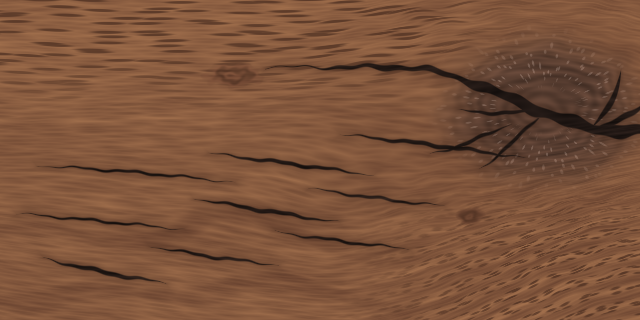
Give the GLSL for this texture, as a WebGL 1 fragment shader.

```glsl
precision highp float;
// Rustic oak plank: flowing grain, a dark ringed knot and tapered drying cracks.
uniform vec2 u_resolution;

const vec3 PALE_WOOD = vec3(0.655, 0.455, 0.310);
const vec3 DEEP_WOOD = vec3(0.395, 0.248, 0.178);
const vec3 PORE_BROWN = vec3(0.300, 0.185, 0.130);
const vec3 KNOT_GREY = vec3(0.325, 0.230, 0.188);
const vec3 CRACK_BLACK = vec3(0.115, 0.083, 0.072);
const vec2 KNOT = vec2(1.70, 0.655);
const vec2 KNOT_SHAPE = vec2(1.25, 0.92);
const float KNOT_RADIUS = 0.25;
const float EDGE = 0.003;

vec2 hash2(vec2 c) {
  return fract(sin(vec2(dot(c, vec2(127.1, 311.7)), dot(c, vec2(269.5, 183.3)))) * 43758.5);
}

// Distance to the nearest scattered point
float cellular(vec2 p) {
  vec2 cell = floor(p);
  float nearest = 2.0;
  for (int j = -1; j <= 1; j++) {
    for (int i = -1; i <= 1; i++) {
      vec2 c = cell + vec2(float(i), float(j));
      nearest = min(nearest, length(c + hash2(c) - p));
    }
  }
  return nearest;
}

// Slow wavering from layered sines
float waver(vec2 p) {
  return (sin(p.x * 3.1 + 2.0 * sin(p.y * 2.3)) + 0.6 * sin(p.x * 6.7 - p.y * 5.1 + 1.3)
    + 0.4 * sin(p.y * 11.0 + p.x * 2.9)) * 0.5;
}

// Grain lines part around the knot, sag at left and climb at lower right
vec2 grainSpace(vec2 p, float r) {
  float lower = 1.0 - smoothstep(0.22, 0.70, p.y);
  float bend = lower * (0.48 * smoothstep(0.95, 2.15, p.x) - 0.12 * p.x);
  float parted = (p.y - KNOT.y) * (1.0 - 0.72 * exp(-r * r * 9.0));
  return vec2(p.x, parted - bend + 0.010 * waver(p * vec2(1.5, 2.0)));
}

// Signed distance to a bowed crack with pointed ends
float crack(vec2 p, vec2 a, vec2 b, float width, float bow) {
  float len = length(b - a);
  vec2 dir = (b - a) / len;
  vec2 q = p - a;
  float t = dot(q, dir) / len;
  float side = dir.x * q.y - dir.y * q.x;
  float hump = 4.0 * t * (1.0 - t);
  side -= bow * hump + 0.003 * sin(p.x * 37.0 + a.y * 50.0) + 0.0015 * sin(p.x * 91.0);
  return max(abs(side) - width * hump + 0.001, (abs(t - 0.5) - 0.5) * len);
}

// The wide split running through the knot
float mainSplit(vec2 p) {
  float path = 0.79 - 0.20 * smoothstep(1.25, 1.95, p.x) + 0.004 * sin(p.x * 29.0)
    + 0.003 * sin(p.x * 67.0);
  float width = 0.009 * smoothstep(0.83, 1.25, p.x) + 0.011 * smoothstep(1.35, 1.62, p.x);
  return max(abs(p.y - path) - width * (0.9 + 0.2 * sin(p.x * 43.0)), 0.83 - p.x);
}

float allCracks(vec2 p) {
  float d = mainSplit(p);
  // Drying cracks in staggered rows
  for (int row = 0; row < 3; row++) {
    for (int col = 0; col < 3; col++) {
      vec2 id = vec2(float(col), float(row));
      vec2 h = hash2(id + 4.0) - 0.5;
      vec2 mid = vec2(0.27, 0.17) + id.x * vec2(0.42, 0.045) + id.y * vec2(0.10, 0.135);
      mid += h * vec2(0.12, 0.035);
      vec2 reach = vec2(0.25 + 0.13 * h.y, -0.032 - 0.015 * h.x);
      d = min(d, crack(p, mid - reach, mid + reach, 0.0065 + 0.003 * h.x, 0.012 * h.y));
    }
  }
  // Checks radiating from the heart, then forks on the right
  for (int i = 0; i < 3; i++) {
    float k = float(i);
    vec2 ray = vec2(cos(3.14 + 0.37 * k), sin(3.14 + 0.37 * k));
    float inner = 0.11 * k * (2.0 - k);
    d = min(d, crack(p, KNOT + ray * inner, KNOT + ray * (inner + 0.27), 0.007, 0.008));
    vec2 fork = vec2(cos(0.45 + 0.6 * k), sin(0.45 + 0.6 * k));
    if (i < 2) d = min(d, crack(p, vec2(1.84, 0.60), vec2(1.84, 0.60) + fork * 0.21, 0.010, -0.02));
  }
  return d;
}

// Small swirled eye: x is its ring tone, y its coverage
vec2 eye(vec2 p, vec2 centre, vec2 size) {
  float r = length((p - centre) / size) + 0.2 * waver(p * 25.0);
  return vec2(0.5 + 0.5 * sin(r * 9.0), 1.0 - smoothstep(0.7, 1.2, r));
}

void main() {
  vec2 p = gl_FragCoord.xy / u_resolution.y;
  vec2 k = (p - KNOT) / KNOT_SHAPE;
  float r = length(k) * (1.0 + 0.06 * waver(k * 9.0));
  vec2 g = grainSpace(p, r);
  float knot = 1.0 - smoothstep(KNOT_RADIUS * 0.55, KNOT_RADIUS * 1.25, r);
  float upper = smoothstep(0.62, 0.86, p.y) * (1.0 - smoothstep(1.2, 1.75, p.x));
  float corner = smoothstep(1.0, 1.7, p.x + 0.3 * (0.3 - p.y)) * (1.0 - smoothstep(0.22, 0.48, p.y));

  // Fibres and broad colour drift
  float fibre = cellular(g * vec2(9.0, 105.0)) + 0.7 * cellular(g * vec2(4.0, 46.0) + 7.0) - 0.80;
  float tone = 0.56 + 0.36 * fibre * (1.0 - 0.5 * knot) + 0.09 * waver(g * vec2(1.4, 6.0));
  tone += 0.10 * upper - 0.16 * exp(-r * r * 7.0);

  // Cathedral figure at lower left, growth bands at lower right
  float figure = sin(g.y * 34.0 + 2.0 * sin(p.x * 4.5 + 1.0) + 1.1 * sin(p.x * 9.0 + g.y * 8.0));
  float lower = (1.0 - smoothstep(0.25, 0.50, p.y)) * (1.0 - corner);
  tone -= 0.20 * lower * smoothstep(0.35, 1.0, figure);
  float band = sin(g.y * 115.0 + 1.2 * waver(p * 2.0));
  tone += 0.20 * corner * band;
  vec3 colour = mix(DEEP_WOOD, PALE_WOOD, clamp(tone, 0.0, 1.0));

  // Open pores: long streaks above, short dashes along the bands
  float streak = 1.0 - smoothstep(0.14, 0.36, cellular(g * vec2(5.0, 58.0) + 3.0));
  float dash = 1.0 - smoothstep(0.15, 0.45, cellular(g * vec2(20.0, 75.0)));
  float pores = streak * (0.12 + 0.62 * upper) + 0.7 * dash * corner * smoothstep(0.1, -0.6, -band - 0.5);
  colour = mix(colour, PORE_BROWN, clamp(pores, 0.0, 0.8) * (1.0 - knot));

  // Knot with rings and pale broken rays
  float rings = sin(r * 190.0 + 2.0 * waver(k * 7.0));
  float angle = atan(k.y, k.x);
  float rays = 1.0 - smoothstep(0.08, 0.22, cellular(vec2(angle * 9.0, r * 22.0)));
  vec3 heart = KNOT_GREY * (1.0 + 0.10 * rings + 0.35 * fibre) + 0.16 * rays * smoothstep(0.06, 0.14, r);
  colour = mix(colour, heart, 0.85 * knot);

  // Two small eyes
  vec2 swirl = eye(p, vec2(0.73, 0.765), vec2(0.085, 0.035));
  colour = mix(colour, mix(PORE_BROWN, DEEP_WOOD * 1.2, swirl.x), 0.65 * swirl.y);
  swirl = eye(p, vec2(1.47, 0.325), vec2(0.040, 0.026));
  colour = mix(colour, mix(PORE_BROWN, DEEP_WOOD, swirl.x), 0.8 * swirl.y);

  // Cracks with a faint stain beside them
  float d = allCracks(p);
  colour = mix(colour, PORE_BROWN, 0.38 * exp(-max(d, 0.0) * 75.0));
  vec3 gap = CRACK_BLACK * (1.0 + 0.7 * fibre);
  colour = mix(colour, gap, 0.95 * (1.0 - smoothstep(-EDGE, EDGE, d)));
  gl_FragColor = vec4(colour, 1.0);
}
```
